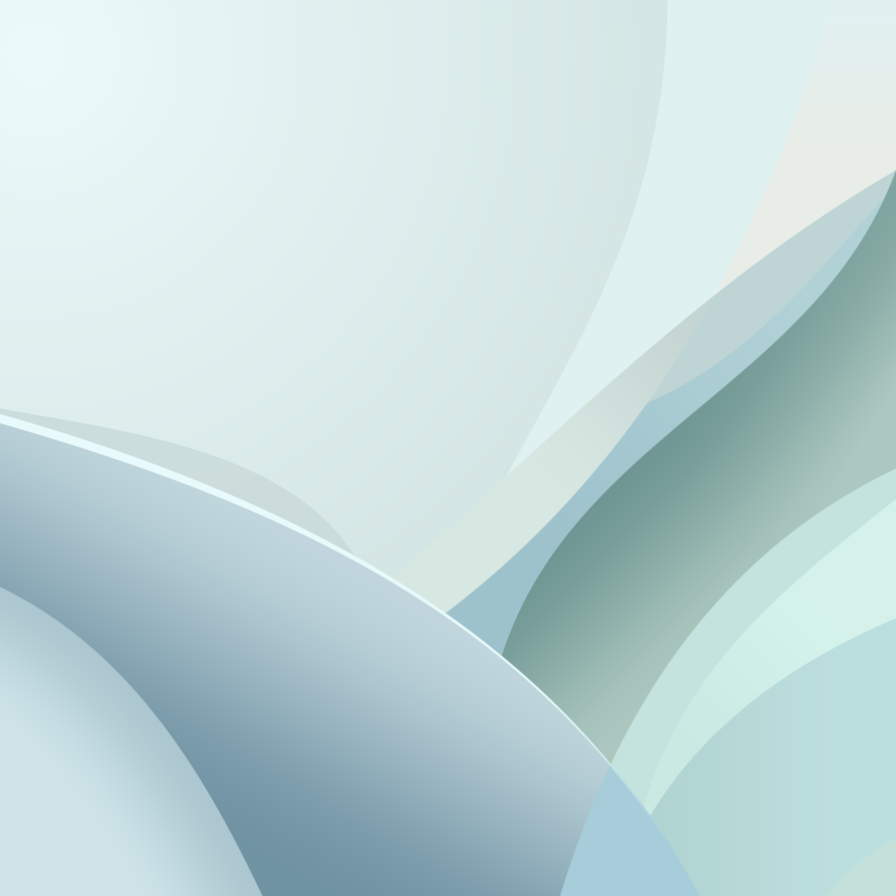
Reproduce this background procedurally as a WebGL 2 fragment shader.

```glsl
#version 300 es
precision highp float;
// Calm abstract background of overlapping translucent curved sheets in pale blue, mint and sage.

uniform vec2 u_resolution;
out vec4 outColor;

// Colours
const vec3 GLOW       = vec3(0.92, 0.98, 0.98);
const vec3 MIST       = vec3(0.825, 0.895, 0.89);
const vec3 SKY        = vec3(0.88, 0.945, 0.95);
const vec3 CREAM      = vec3(0.915, 0.93, 0.905);
const vec3 BAND_PALE  = vec3(0.845, 0.905, 0.885);
const vec3 BAND_GREY  = vec3(0.77, 0.835, 0.825);
const vec3 SHEEN      = vec3(0.75, 0.835, 0.835);
const vec3 AQUA_HIGH  = vec3(0.69, 0.82, 0.84);
const vec3 AQUA_LOW   = vec3(0.62, 0.76, 0.80);
const vec3 SAGE_DARK  = vec3(0.43, 0.585, 0.57);
const vec3 SAGE_LIGHT = vec3(0.67, 0.78, 0.75);
const vec3 MINT       = vec3(0.77, 0.89, 0.87);
const vec3 MINT_LIGHT = vec3(0.83, 0.95, 0.92);
const vec3 TEAL_LEFT  = vec3(0.69, 0.83, 0.82);
const vec3 TEAL_RIGHT = vec3(0.735, 0.87, 0.87);
const vec3 CORNER     = vec3(0.77, 0.88, 0.86);
const vec3 SHADOW     = vec3(0.79, 0.855, 0.855);
const vec3 WAVE_LIGHT = vec3(0.755, 0.84, 0.865);
const vec3 WAVE_DARK  = vec3(0.44, 0.575, 0.64);
const vec3 POOL_EDGE  = vec3(0.67, 0.775, 0.81);
const vec3 POOL       = vec3(0.81, 0.895, 0.915);
const vec3 LENS       = vec3(0.65, 0.805, 0.85);
const vec3 RIM        = vec3(0.91, 0.98, 0.985);

// Gradients and rim
const vec2  GLOW_CENTER = vec2(0.04, 0.06);
const float GLOW_RADIUS = 0.75;
const vec2  WAVE_AXIS   = vec2(-0.5, 0.87);
const float RIM_WIDE    = 0.016;
const float RIM_THIN    = 0.003;

// Cubic curve through four knots (Lagrange form).
float cubic(float t, vec4 k, vec4 v) {
    vec4 d = t - k;
    return v.x * d.y * d.z * d.w / ((k.x - k.y) * (k.x - k.z) * (k.x - k.w))
         + v.y * d.x * d.z * d.w / ((k.y - k.x) * (k.y - k.z) * (k.y - k.w))
         + v.z * d.x * d.y * d.w / ((k.z - k.x) * (k.z - k.y) * (k.z - k.w))
         + v.w * d.x * d.y * d.z / ((k.w - k.x) * (k.w - k.y) * (k.w - k.z));
}

// Smooth coverage of the side where d is positive.
float cover(float d) {
    float w = 0.75 * fwidth(d);
    return smoothstep(-w, w, d);
}

// Pale disc, sky and cream veil
vec3 backdrop(vec2 p, float u, float v, float veil) {
    vec3 col = mix(SKY, CREAM, veil * smoothstep(-0.03, 0.2, p.y));
    float disc = cubic(v, vec4(-0.745, -0.54, -0.28, 0.0), vec4(0.745, 0.905, 1.022, 1.107)) - u;
    float glow = clamp(distance(p, GLOW_CENTER) / GLOW_RADIUS, 0.0, 1.0);
    col = mix(col, mix(GLOW, MIST, glow), cover(disc));
    float hump = v - cubic(u, vec4(0.456, 0.658, 0.876, 1.038), vec4(0.456, 0.319, 0.225, 0.23));
    return mix(col, SHADOW, 0.85 * cover(hump));
}

// Rising diagonal ribbon with its aqua and sage folds
vec3 ribbon(vec3 col, float u, float v, float veil) {
    float top = u - cubic(v, vec4(-0.81, -0.486, -0.023, 0.211), vec4(1.19, 1.129, 1.096, 1.083));
    float low = u - cubic(v, vec4(-0.703, -0.579, -0.43, -0.273), vec4(1.211, 1.217, 1.211, 1.172));
    float sage = u - cubic(v, vec4(-0.81, -0.492, -0.105, 0.172), vec4(1.19, 1.247, 1.225, 1.292));
    vec3 band = mix(BAND_GREY, BAND_PALE, smoothstep(-0.45, -0.05, v));
    vec3 aqua = mix(AQUA_HIGH, AQUA_LOW, smoothstep(-0.6, 0.05, v));
    band = mix(band, mix(SHEEN, aqua, cover(low)), veil);
    col = mix(col, band, cover(top));
    float light = smoothstep(1.2, 1.53, u) + 0.3 * smoothstep(-0.2, -0.8, v);
    return mix(col, mix(SAGE_DARK, SAGE_LIGHT, min(light, 1.0)), cover(sage));
}

// Nested mint and teal arcs at the lower right
vec3 arcs(vec3 col, vec2 p, float u, float v, float mint) {
    float inner = u - cubic(v, vec4(-0.443, -0.13, 0.02, 0.228), vec4(1.557, 1.536, 1.556, 1.647));
    float teal = u - cubic(v, vec4(-0.31, -0.046, 0.176, 0.316), vec4(1.69, 1.621, 1.634, 1.684));
    float corner = u - cubic(v, vec4(-0.065, 0.0, 0.05, 0.078), vec4(1.935, 1.922, 1.92, 1.922));
    col = mix(col, MINT, mint);
    col = mix(col, MINT_LIGHT, cover(inner) * mix(1.0, 0.4, smoothstep(-0.25, 0.1, v)));
    col = mix(col, mix(TEAL_LEFT, TEAL_RIGHT, smoothstep(0.7, 0.95, p.x)), cover(teal));
    return mix(col, CORNER, cover(corner));
}

// Large blue wave with bright rim, inner pool and translucent overlap
vec3 wave(vec3 col, vec2 p, float u, float v, float mint) {
    float edge = v - cubic(u, vec4(0.462, 0.814, 1.292, 1.781), vec4(0.462, 0.293, 0.172, 0.219));
    float pool = v - cubic(u, vec4(0.655, 0.934, 1.055, 1.293), vec4(0.655, 0.621, 0.638, 0.707));
    vec3 body = mix(WAVE_LIGHT, WAVE_DARK, smoothstep(0.34, 0.69, dot(p, WAVE_AXIS)));
    body = mix(body, mix(POOL_EDGE, POOL, smoothstep(-0.02, 0.2, pool)), cover(pool));
    body = mix(body, LENS, mint);
    float width = mix(RIM_WIDE, RIM_THIN, smoothstep(0.0, 0.65, p.x));
    float rim = cover(width - edge) * (1.0 - smoothstep(0.6, 0.76, p.x));
    return mix(col, mix(body, RIM, rim), cover(edge));
}

void main() {
    vec2 p = gl_FragCoord.xy / u_resolution;
    p.y = 1.0 - p.y;                      // measure downward from the top
    float u = p.x + p.y, v = p.y - p.x;   // diagonal axes
    float veil = cover(u - cubic(v, vec4(-0.93, -0.638, -0.273, 0.191), vec4(0.93, 1.068, 1.172, 1.181)));
    float mint = cover(u - cubic(v, vec4(-0.477, -0.195, 0.072, 0.375), vec4(1.523, 1.471, 1.504, 1.625)));

    vec3 col = backdrop(p, u, v, veil);
    col = ribbon(col, u, v, veil);
    col = arcs(col, p, u, v, mint);
    col = wave(col, p, u, v, mint);
    outColor = vec4(col, 1.0);
}
```
